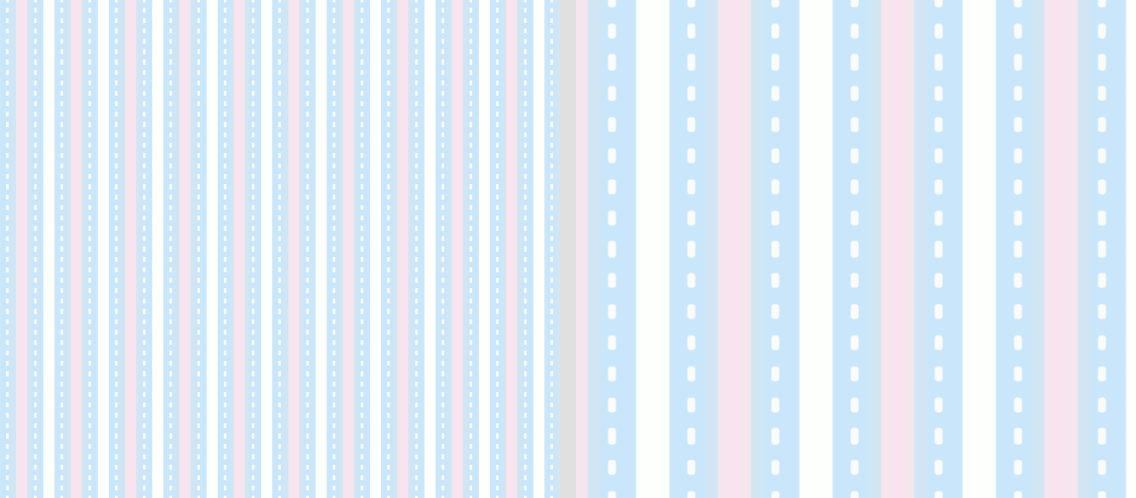
Left, the full canvas; right, a detail of the centre.
Write a WebGL 1 fragment shader that draws this pattern.

```glsl
precision highp float;
// Vertical pastel ribbons on white: blue bands with a pink centre and a
// dashed white stitch down each blue side. One ribbon repeat is one unit,
// and each ribbon is drawn from distances to its own centre line.

uniform vec2 u_resolution;

const float RIBBONS = 10.286;
const float STITCH_STEP = 0.1908;

float hash(float n) {
  return fract(sin(n * 12.9898) * 43758.5453);
}

// Coverage of the inside of a shape, softened over the given width.
float fill(float dist, float soft) {
  return 1.0 - smoothstep(-soft, soft, dist);
}

float roundedBox(vec2 p, vec2 halfSize, float radius) {
  vec2 q = abs(p) - halfSize + radius;
  return length(max(q, 0.0)) + min(max(q.x, q.y), 0.0) - radius;
}

void main() {
  float unitsPerPixel = RIBBONS / u_resolution.x;
  vec2 p = gl_FragCoord.xy * unitsPerPixel;
  float soft = max(0.75 * unitsPerPixel, 0.008);

  // Ribbon index and position across it, centred on the pink stripe
  float ribbon = floor(p.x + 0.102);
  float x = fract(p.x + 0.102) - 0.5;

  // Blue fabric turns greyer beside the pink
  vec3 blue = mix(vec3(0.82, 0.90, 0.95), vec3(0.79, 0.90, 0.98),
                  smoothstep(0.16, 0.20, abs(x)));

  // Pink has a clearer core that drifts a little from ribbon to ribbon
  float drift = 0.05 * (hash(ribbon + 3.0) - 0.5);
  vec3 pink = mix(vec3(0.96, 0.90, 0.93), vec3(0.98, 0.89, 0.94),
                  fill(abs(x - drift) - 0.045, 0.02));

  // Stitches, slightly longer on every sixth row
  float y = p.y + 0.007;
  float row = floor(y / STITCH_STEP + 0.5);
  float isLong = 1.0 - step(0.5, mod(row + 0.5, 6.0) - 0.5);
  vec2 stitch = vec2(abs(x + 0.006) - 0.257, y - row * STITCH_STEP);
  float dash = roundedBox(stitch, vec2(0.024, 0.045 + 0.006 * isLong), 0.018);

  vec3 color = vec3(0.99, 1.0, 0.99);
  color = mix(color, blue, fill(abs(x) - 0.398, soft));
  color = mix(color, pink, fill(abs(x) - 0.1015, soft));
  color = mix(color, vec3(0.985, 0.99, 0.98), fill(dash, soft));
  gl_FragColor = vec4(color, 1.0);
}
```
